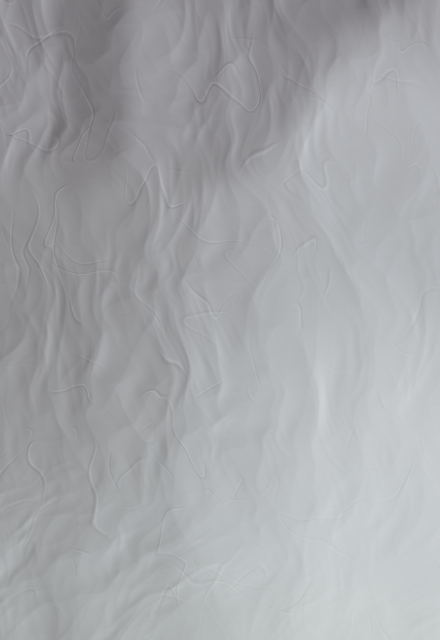
Reproduce this texture procedurally as a Shadertoy shader.

```glsl
// Crumpled grey paper with long soft folds, thin creases and light from the lower right.

vec2 hashGradient(vec2 cell) {
    vec3 h = fract(vec3(cell.xyx) * vec3(0.1031, 0.1030, 0.0973));
    h += dot(h, h.yzx + 33.33);
    float angle = 6.2832 * fract((h.x + h.y) * h.z);
    return vec2(cos(angle), sin(angle));
}

float gradientNoise(vec2 p) {
    vec2 i = floor(p), f = p - i;
    vec2 u = f * f * f * (f * (f * 6.0 - 15.0) + 10.0);
    vec2 e = vec2(1.0, 0.0);
    float a = dot(hashGradient(i), f);
    float b = dot(hashGradient(i + e), f - e);
    float c = dot(hashGradient(i + e.yx), f - e.yx);
    float d = dot(hashGradient(i + e.xx), f - e.xx);
    return mix(mix(a, b, u.x), mix(c, d, u.x), u.y);
}

mat2 rotation(float angle) {
    float c = cos(angle), s = sin(angle);
    return mat2(c, -s, s, c);
}

vec2 warp(vec2 p, float scale, float amount) {
    return p + amount * vec2(gradientNoise(p * scale), gradientNoise(p * scale + 41.7));
}

// Sharp-valleyed folds, stretched along the given direction.
float foldHeight(vec2 p, float angle, float stretch) {
    vec2 bent = warp(warp(p, 5.0, 0.07), 17.0, 0.018);
    float height = 0.0, frequency = 6.0, gain = 1.0;
    for (int i = 0; i < 4; i++) {
        float turn = angle + 0.35 * sin(float(i) * 2.4 + 0.5);
        vec2 q = rotation(turn) * bent * vec2(1.0, 1.0);
        q.y *= stretch;
        height += gain / frequency * abs(gradientNoise(q * frequency + float(i) * 19.3));
        frequency *= 1.85;
        gain *= 0.85;
    }
    return height;
}

float foldShade(vec2 p, float angle, float stretch, vec2 light) {
    vec2 offset = light * 0.0022;
    return (foldHeight(p + offset, angle, stretch) - foldHeight(p - offset, angle, stretch)) / 0.0044;
}

// Broken thin creases: a lit rim beside a darker groove.
float crease(vec2 p, float angle, vec2 scale, float seed, float width) {
    vec2 bent = rotation(angle) * warp(p, 14.0, 0.03);
    vec2 q = bent * scale + seed;
    float e = 0.01;
    float n = gradientNoise(q);
    vec2 slope = vec2(gradientNoise(q + vec2(e, 0.0)) - n, gradientNoise(q + vec2(0.0, e)) - n) / e;
    float s = n / max(length(slope * scale), 2.0) / width;
    float mask = smoothstep(0.06, 0.4, gradientNoise(bent * scale * 0.9 + seed + 73.1));
    return mask * (exp(-s * s) - 0.9 * exp(-(s - 1.9) * (s - 1.9) * 0.6));
}

// Broad daylight over the sheet.
float daylight(vec2 uv) {
    float left = mix(0.645, 0.56, smoothstep(0.0, 0.55, uv.y));
    float right = mix(0.80, 0.70, smoothstep(0.1, 0.75, uv.y));
    float tone = mix(left, right, smoothstep(0.05, 0.88, uv.x));
    return tone - 0.085 * smoothstep(0.82, 1.02, uv.y) * smoothstep(0.2, 0.8, uv.x);
}

// Shaded hollows near the top: a hanging wedge and a slanted fold.
float hollows(vec2 p) {
    vec2 b = warp(p, 7.0, 0.035);
    float reach = smoothstep(0.60, 0.85, b.y);
    float halfWidth = mix(0.012, 0.058, reach);
    float wedge = smoothstep(0.016, -0.016, abs(b.x - 0.145) - halfWidth) * reach;
    float pale = smoothstep(0.024, 0.0, abs(b.x - 0.065 + 0.1 * (b.y - 0.8)))
               * smoothstep(0.58, 0.68, b.y) * smoothstep(0.94, 0.86, b.y);
    float d = dot(b - vec2(0.42, 0.79), vec2(0.73, -0.68));
    float slant = smoothstep(0.035, -0.035, d) * exp(min(d, 0.0) * 3.5)
                * smoothstep(0.25, 0.34, b.x) * smoothstep(0.62, 0.74, b.y);
    return 0.085 * wedge + 0.11 * slant - 0.035 * pale;
}

vec3 paperColor(float tone, float height) {
    vec3 shadowTint = vec3(0.004, -0.004, 0.005);
    vec3 lightTint = vec3(-0.010, 0.002, 0.014);
    vec3 tint = mix(shadowTint, lightTint, smoothstep(0.48, 0.76, tone));
    vec3 heightTint = mix(vec3(-0.003, 0.004, -0.004), vec3(0.001, -0.002, 0.005), height);
    return tone + tint + heightTint;
}

void mainImage(out vec4 fragColor, in vec2 fragCoord) {
    vec2 uv = fragCoord / iResolution.xy;
    vec2 p = fragCoord / iResolution.y;
    vec2 light = normalize(vec2(0.9, -0.45));
    float creaseWidth = max(0.0015, 0.7 / iResolution.y);

    // Folds hang upright above and run aslant near the foot.
    float foot = smoothstep(0.55, 0.1, uv.y + 0.3 * uv.x);
    float upright = foldShade(p, 0.12, 0.38, light);
    float aslant = foldShade(p + 3.7, -0.95, 0.5, light);
    float strength = mix(0.026, 0.011, smoothstep(0.35, 1.0, uv.x + 0.6 * (0.6 - uv.y)));
    float folds = strength * mix(upright, aslant, 0.65 * foot);

    float creases = crease(p, 0.15, vec2(15.0, 6.0), 5.2, creaseWidth)
                  + crease(p, -0.45, vec2(21.0, 9.0), 27.4, creaseWidth)
                  + 0.7 * crease(p, 1.15, vec2(18.0, 7.0), 61.8, creaseWidth);

    float mottling = 0.022 * gradientNoise(p * vec2(9.0, 4.0) + 8.0);
    float fibre = 0.005 * gradientNoise(p * 190.0);
    float tone = daylight(uv) - hollows(p) + folds + 1.7 * strength * creases + mottling + fibre;
    fragColor = vec4(clamp(paperColor(tone, uv.y), 0.0, 1.0), 1.0);
}
```
